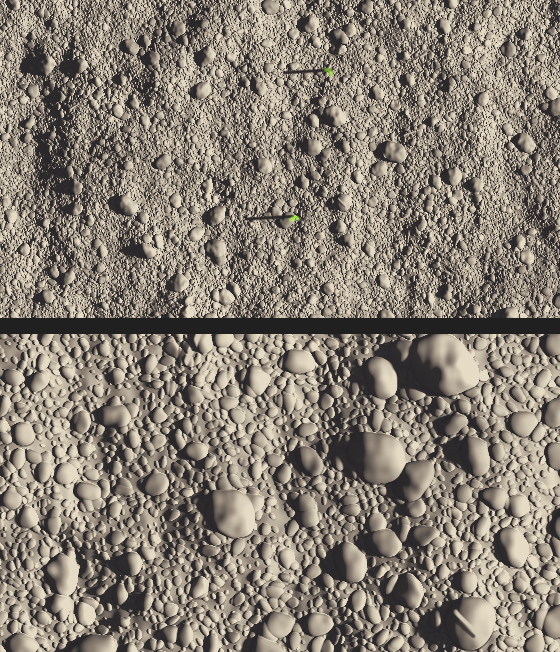
Top: the whole. Bottom: its middle third, enlarged.
Give the GLSL for this texture, as a Shadertoy shader.

```glsl
// Dry tilled soil under a low sun from the right: furrows and lumps of
// gradient noise carry many sizes of rounded clods, shaded by slope and by
// a shadow march, then dressed with straw, pale pebbles and two seedlings.
const vec3 SHADE_COLOR = vec3(0.09, 0.09, 0.11);
const vec3 SOIL_COLOR = vec3(0.55, 0.50, 0.45);
const vec3 SUNLIT_COLOR = vec3(0.90, 0.86, 0.77);
const vec3 LEAF_COLOR = vec3(0.58, 0.85, 0.22);
const vec2 SUN_HEADING = vec2(0.998, 0.06);
const float SUN_SLOPE = 0.53;     // rise of the sun ray per unit of ground
const float SUN_GAIN = 1.08;
const float AMBIENT = 0.024;
const vec2 FURROW_FREQ = vec2(2.6, 1.3);
const float FURROW_HEIGHT = 0.088;
const float LUMP_HEIGHT = 0.030;
const float CLOD_FREQ = 9.0;      // grid frequency of the largest clods
const float CLOD_FLATNESS = 0.62;
const int CLOD_LAYERS = 8;
const int SHADOW_STEPS = 18;
const int STRAWS = 16;

vec3 hash3(vec2 p) {
    vec3 q = fract(p.xyx * vec3(0.1031, 0.1030, 0.0973));
    q += dot(q, q.yxz + 33.33);
    return fract((q.xxy + q.yzz) * q.zyx);
}
float corner(vec2 cell, vec2 f, vec2 o) {
    return dot(hash3(cell + o).xy * 2.0 - 1.0, f - o);
}
float gradientNoise(vec2 p) {
    vec2 c = floor(p), f = p - c;
    vec2 u = f * f * f * (f * (f * 6.0 - 15.0) + 10.0);
    float low = mix(corner(c, f, vec2(0, 0)), corner(c, f, vec2(1, 0)), u.x);
    float high = mix(corner(c, f, vec2(0, 1)), corner(c, f, vec2(1, 1)), u.x);
    return 1.2 * mix(low, high, u.y);
}
mat2 rotation(float a) { return mat2(cos(a), sin(a), -sin(a), cos(a)); }

// Furrows running upward, with finer lumps on top
float terrain(vec2 p) {
    float h = FURROW_HEIGHT * gradientNoise(p * FURROW_FREQ + 17.3);
    float amp = LUMP_HEIGHT, freq = 6.0;
    for (int i = 0; i < 4; i++, amp *= 0.45, freq *= 2.2)
        h += amp * gradientNoise(p * freq + float(i) * 31.7);
    return h;
}
// Highest clod at p: x = height, y = random identity
vec2 clods(vec2 p) {
    p += 0.007 * vec2(gradientNoise(p * 32.0), gradientNoise(p * 32.0 + 57.0));
    vec2 top = vec2(0.0, 0.5);
    float freq = CLOD_FREQ;
    for (int i = 0; i < CLOD_LAYERS; i++, freq *= 1.42) {
        float fine = float(i) / float(CLOD_LAYERS - 1);
        vec2 q = rotation(0.5 + 1.9 * float(i)) * p * freq + 40.0 + 13.7 * float(i);
        vec3 rnd = hash3(floor(q) + 91.0 * float(i));
        float radius = mix(0.22, 0.47, fract(rnd.z * 7.31));
        vec2 d = fract(q) - 0.5 - (rnd.xy - 0.5) * (1.0 - 2.0 * radius);
        d.y *= 1.0 + 0.45 * rnd.x;
        float dome = max(1.0 - dot(d, d) / (radius * radius), 0.0);
        float h = CLOD_FLATNESS * radius / freq * sqrt(dome);
        bool present = rnd.z < 0.1 + 0.85 * fine * fine;
        if (present && h > top.x) top = vec2(h, fract(rnd.x * 5.7 + rnd.y));
    }
    return top;
}
float ground(vec2 p) { return terrain(p) + clods(p).x; }

// Share of sun reaching the point, marching towards the light
float sunlight(vec2 p, float h) {
    float block = 0.0, t = 0.003;
    for (int i = 0; i < SHADOW_STEPS; i++, t *= 1.28) {
        float over = ground(p + SUN_HEADING * t) - h - t * SUN_SLOPE;
        block = max(block, over / (0.0012 + 0.06 * t));
    }
    return 1.0 - smoothstep(0.0, 1.0, block);
}
float segment(vec2 p, vec2 arm) {
    return length(p - arm * clamp(dot(p, arm) / dot(arm, arm), -1.0, 1.0));
}
void mainImage(out vec4 fragColor, in vec2 fragCoord) {
    vec2 p = fragCoord / iResolution.y;
    float aspect = iResolution.x / iResolution.y, soft = 1.2 / iResolution.y;
    // Slope, direct light and soil brightness
    const float e = 0.0019;
    vec2 clod = clods(p);
    float h = terrain(p) + clod.x;
    vec2 slope = vec2(ground(p + vec2(e, 0)), ground(p + vec2(0, e))) - h;
    vec3 normal = normalize(vec3(-slope / e, 1.0));
    float diffuse = max(dot(normal, normalize(vec3(SUN_HEADING, SUN_SLOPE))), 0.0);
    float sun = sunlight(p, h);
    float albedo = 0.86 + 0.26 * clod.y + 0.25 * gradientNoise(p * 5.0 + 9.0);
    albedo += 0.45 * smoothstep(0.965, 0.975, clod.y);
    // Scattered straw with thin shadows
    for (int i = 0; i < STRAWS; i++) {
        vec3 rnd = hash3(vec2(float(i) * 3.1 + 5.0, 71.0));
        vec2 arm = rotation(6.283 * rnd.z) * vec2(0.012 + 0.028 * rnd.x * rnd.y, 0.0);
        vec2 q = p - rnd.xy * vec2(aspect, 1.0) + 0.004 * gradientNoise(p * 25.0);
        float width = 0.0015 + 0.002 * rnd.y;
        float shade = 1.0 - smoothstep(-soft, soft, segment(q + SUN_HEADING * 0.008, arm) - width);
        float body = 1.0 - smoothstep(-soft, soft, segment(q, arm) - width);
        sun *= 1.0 - 0.85 * shade * (1.0 - body);
        diffuse = mix(diffuse, 0.72, body);
        albedo = mix(albedo, 1.1, body);
    }
    // Two seedlings, each with a long shadow
    float leaf = 0.0;
    for (int i = 0; i < 4; i++) {
        float k = float(i / 2), side = float(i % 2);
        vec2 q = p - vec2(aspect * (0.525 + 0.065 * k), 0.32 + 0.46 * k);
        float stalk = segment(q + SUN_HEADING * 0.075, SUN_HEADING * 0.07) - 0.004;
        sun *= smoothstep(-soft, soft, stalk);
        vec2 d = rotation(0.5 + 1.7 * side + k) * q - vec2(0.009, 0.0);
        leaf = max(leaf, 1.0 - smoothstep(-soft, soft, length(d * vec2(0.55, 1.0)) - 0.0055));
    }
    // Tone, from shade through soil to sunlit
    float light = albedo * (SUN_GAIN * sun * diffuse + AMBIENT * (0.4 + 0.8 * normal.z));
    float tone = pow(clamp(light, 0.0, 1.0), 0.6);
    vec3 color = mix(SHADE_COLOR, SOIL_COLOR, min(tone / 0.6, 1.0));
    color = mix(color, SUNLIT_COLOR, clamp((tone - 0.6) / 0.4, 0.0, 1.0));
    fragColor = vec4(mix(color, LEAF_COLOR * (0.75 + 0.4 * tone), leaf), 1.0);
}
```
